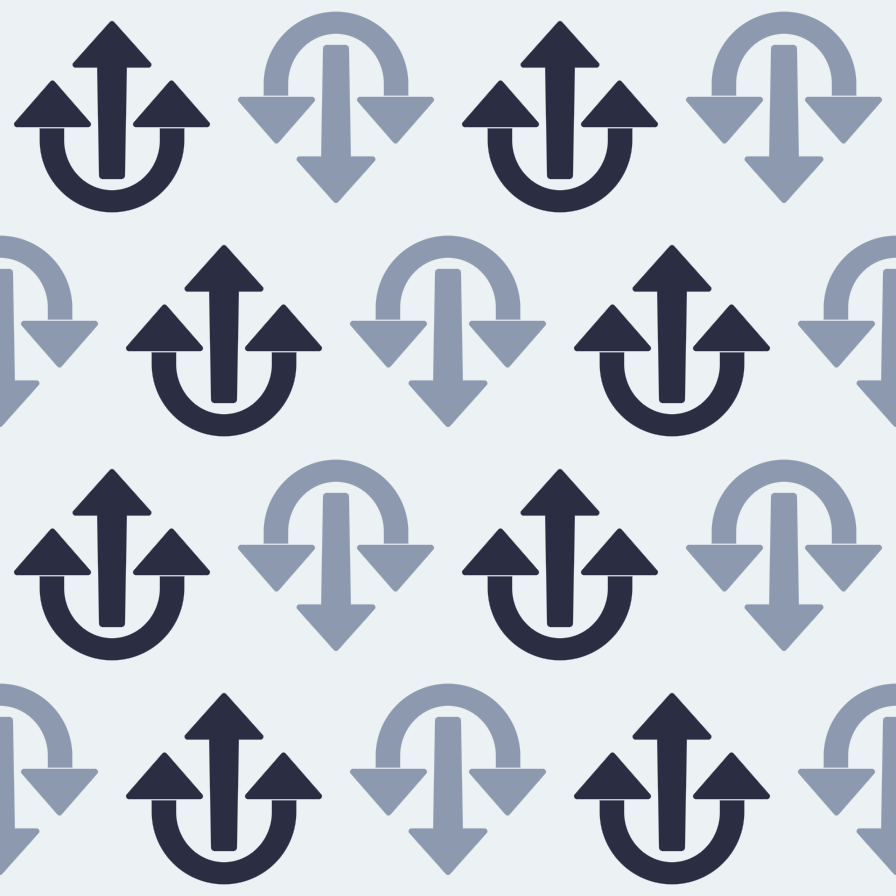
Reproduce this pattern procedurally as a Shadertoy shader.

```glsl
// Three-pronged arrow anchors on a 4 x 4 grid, alternate rows shifted half a cell.
// Dark ones point up, pale ones are the same shape flipped; each is a union of
// distance functions, measured in 192 units per cell.

// Rounded isosceles arrowhead with its tip at the origin, pointing up
float arrowHead(vec2 p, float halfWidth) {
    const float radius = 2.5;
    p = vec2(abs(p.x), -p.y - radius);
    vec2 corner = vec2(halfWidth, 40.0) - vec2(radius, 2.0 * radius);
    vec2 toSide = p - corner * clamp(dot(p, corner) / dot(corner, corner), 0.0, 1.0);
    vec2 toBase = p - vec2(min(p.x, corner.x), corner.y);
    float dist = sqrt(min(dot(toSide, toSide), dot(toBase, toBase)));
    bool inside = p.x * corner.y < p.y * corner.x && p.y < corner.y;
    return (inside ? -dist : dist) - radius;
}

// Upright bar, slightly narrower at its rounded foot
float shaft(vec2 p) {
    const float radius = 3.0;
    float halfWidth = 12.8 + 0.018 * (p.y - 38.0);
    vec2 q = abs(p - vec2(0.0, -3.5)) - vec2(halfWidth, 54.0) + radius;
    return length(max(q, 0.0)) + min(max(q.x, q.y), 0.0) - radius;
}

// U-shaped bow, a little thinner at the bottom than along its arms
float bow(vec2 p) {
    vec2 q = vec2(p.x, min(p.y + 24.0, 0.0));
    float outer = length(q) - 62.0;
    float inner = (length(q / vec2(41.0, 43.0)) - 1.0) * 42.0;
    return max(max(outer, -inner), p.y + 14.0);
}

float anchor(vec2 p) {
    float middle = min(shaft(p), arrowHead(p - vec2(0.0, 78.0), 33.8));
    float sides = min(bow(p), arrowHead(vec2(abs(p.x) - 51.0, p.y - 27.0), 33.0));
    return min(middle, sides);
}

void mainImage(out vec4 fragColor, in vec2 fragCoord) {
    // Staggered grid
    vec2 grid = fragCoord / iResolution.xy * 4.0;
    grid.x += 0.5 * (1.0 - mod(floor(grid.y), 2.0));
    vec2 cell = floor(grid);
    vec2 p = (fract(grid) - 0.5) * 192.0;

    // Alternate cells flip and change colour
    bool pointsUp = mod(cell.x + cell.y, 2.0) > 0.5;
    if (!pointsUp) p.y = -p.y;
    vec3 ink = pointsUp ? vec3(0.17, 0.18, 0.26) : vec3(0.55, 0.60, 0.685);

    // Smooth edge about one pixel wide
    float pixel = 768.0 / min(iResolution.x, iResolution.y);
    float coverage = clamp(0.5 - anchor(p) / (1.2 * pixel), 0.0, 1.0);
    fragColor = vec4(mix(vec3(0.926, 0.95, 0.957), ink, coverage), 1.0);
}
```
